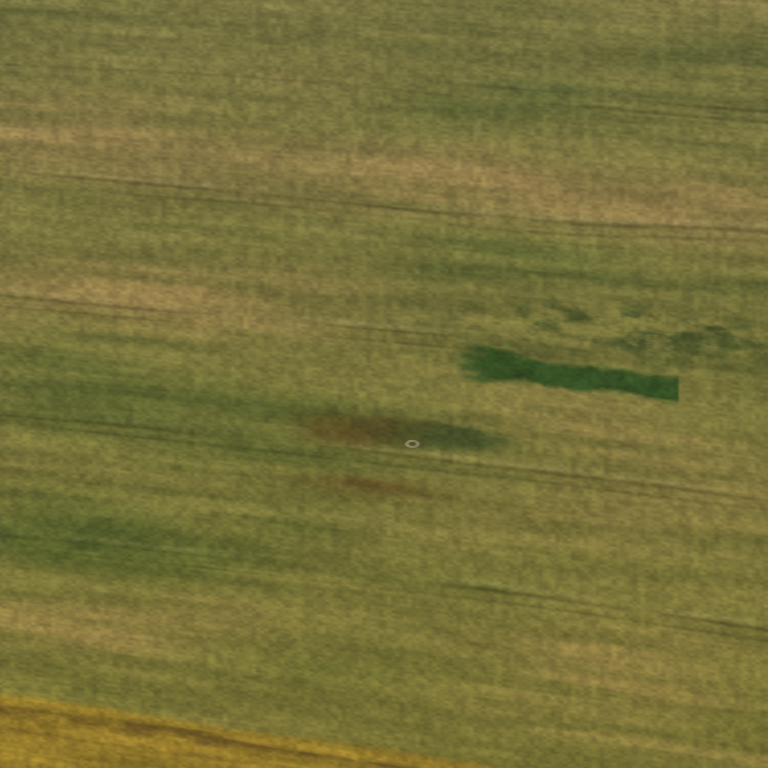
A Shadertoy shader for this texture:

```glsl
// Farmland seen at a slant: green and straw-coloured crop in long, gently sloping bands.
// Soft patches and stretched noise tint the field; tramlines, a hedge, a hollow
// and a yellow strip in the lower left corner are laid over it, then fine grain.

#define SLOPE_NEAR 0.14
#define SLOPE_FAR 0.06
#define PATCH_CONTRAST 0.75
#define STREAK_CONTRAST 0.36
#define GRAIN_CONTRAST 0.15
#define GRAIN_SCALE 250.0
#define TRAMLINES 5
#define TRAMLINE_GAP 0.155
#define TRAMLINE_DEPTH 0.17
#define STRIP_EDGE 0.095

const vec3 GREEN = vec3(0.365, 0.395, 0.185);
const vec3 OLIVE = vec3(0.465, 0.447, 0.225);
const vec3 STRAW = vec3(0.560, 0.480, 0.275);
const vec3 YELLOW = vec3(0.580, 0.470, 0.160);
const vec3 HEDGE = vec3(0.185, 0.290, 0.130);
const vec3 HOLLOW = vec3(0.235, 0.285, 0.145);
const vec3 SOIL = vec3(0.360, 0.285, 0.135);
const vec3 PALE = vec3(0.620, 0.590, 0.470);

float hash(vec2 p) {
    return fract(sin(dot(p, vec2(127.1, 311.7))) * 43758.5453);
}

float noise(vec2 p) {
    vec2 i = floor(p), f = fract(p);
    f = f * f * (3.0 - 2.0 * f);
    return mix(mix(hash(i), hash(i + vec2(1, 0)), f.x),
               mix(hash(i + vec2(0, 1)), hash(i + vec2(1, 1)), f.x), f.y);
}

float fbm(vec2 p) {
    float sum = 0.0, amp = 0.5;
    for (int i = 0; i < 4; i++) {
        sum += amp * noise(p);
        p = p * 2.03 + 17.3;
        amp *= 0.5;
    }
    return sum / 0.9375;
}

// Soft elliptical patch, sheared along the rows
float patchAt(vec2 p, vec2 center, vec2 radius) {
    vec2 d = p - center;
    d.y += 0.09 * d.x;
    d /= radius;
    return exp(-dot(d, d));
}

float lineAt(float d, float width) {
    return exp(-d * d / (width * width));
}

void mainImage(out vec4 fragColor, in vec2 fragCoord) {
    vec2 p = fragCoord / iResolution.xy;
    float row = p.y + p.x * mix(SLOPE_NEAR, SLOPE_FAR, p.y);
    vec2 field = vec2(p.x, row);

    // Ragged position for the patches
    vec2 q = p + vec2(0.12, 0.035) * (vec2(fbm(field * vec2(5, 22)),
                                          fbm(field * vec2(5, 26) + 40.0)) - 0.5);

    // Ripeness: straw patches raise it, green ones lower it
    float straw = patchAt(q, vec2(0.66, 0.75), vec2(0.42, 0.055))
                + patchAt(q, vec2(0.08, 0.83), vec2(0.26, 0.050))
                + patchAt(q, vec2(0.20, 0.61), vec2(0.26, 0.050)) * 0.8
                + patchAt(q, vec2(0.85, 0.37), vec2(0.30, 0.080)) * 0.5
                + patchAt(q, vec2(0.12, 0.19), vec2(0.20, 0.035)) * 0.8
                + patchAt(q, vec2(0.82, 0.13), vec2(0.26, 0.070)) * 0.8;
    float green = patchAt(q, vec2(0.22, 0.47), vec2(0.36, 0.080))
                + patchAt(q, vec2(0.12, 0.30), vec2(0.28, 0.055)) * 1.1
                + patchAt(q, vec2(0.65, 0.84), vec2(0.50, 0.050)) * 0.6
                + patchAt(q, vec2(0.65, 0.67), vec2(0.42, 0.035)) * 0.8
                + patchAt(q, vec2(0.45, 0.13), vec2(0.22, 0.040)) * 0.5;
    float broad = fbm(field * vec2(3, 13) + 5.0) - 0.5;
    float streak = fbm(field * vec2(5, 75) + 9.0) - 0.5;
    float ripe = 0.48 + 0.5 * PATCH_CONTRAST * (straw - green) + 0.55 * broad + STREAK_CONTRAST * streak;
    vec3 color = mix(GREEN, OLIVE, smoothstep(0.0, 0.5, ripe));
    color = mix(color, STRAW, smoothstep(0.45, 1.0, ripe));
    color *= 1.0 + 0.25 * streak;
    color.b += 0.05 * (p.y - 0.45);

    // Paired tramlines fading in and out along the rows
    for (int i = 0; i < TRAMLINES; i++) {
        float k = float(i);
        float d = row - 0.31 - TRAMLINE_GAP * k - 0.014 * (noise(vec2(p.x * 3.0, k * 7.0)) - 0.5);
        float fade = smoothstep(0.25, 0.7, noise(vec2(p.x * 6.0 + k * 5.0, row * 90.0)));
        float track = lineAt(d, 0.0028) + 0.7 * lineAt(d + 0.013, 0.0025);
        color *= 1.0 - TRAMLINE_DEPTH * track * fade;
        color += 0.035 * lineAt(d - 0.007, 0.004) * fade;
    }

    // Dark damp ground on the left and rough growth above the hedge
    float rough = fbm(field * vec2(28, 70));
    float damp = patchAt(q, vec2(0.07, 0.30), vec2(0.13, 0.020));
    float scrub = patchAt(q, vec2(0.86, 0.565), vec2(0.24, 0.035));
    color = mix(color, HOLLOW, (0.55 * damp + 0.9 * scrub) * smoothstep(0.35, 0.7, rough));

    // Hollow, brown at its left end, with a bare streak below
    float hollow = smoothstep(0.2, 0.75, patchAt(q, vec2(0.54, 0.430), vec2(0.125, 0.024)));
    vec3 hollowColor = mix(SOIL, HOLLOW, smoothstep(0.44, 0.56, q.x));
    color = mix(color, hollowColor, 0.8 * hollow * (0.7 + 0.5 * rough));
    color = mix(color, SOIL, 0.8 * patchAt(q, vec2(0.48, 0.36), vec2(0.085, 0.012)));

    // Small pale ring in the hollow
    float ring = abs(length((p - vec2(0.537, 0.422)) * vec2(1.0, 1.8)) - 0.007);
    color = mix(color, PALE, 0.7 * (1.0 - smoothstep(0.001, 0.004, ring)));

    // Hedge: ragged top, tapered left end, clean right end
    float axis = p.y - 0.511 + 0.13 * (p.x - 0.74) + 0.014 * (rough - 0.5);
    float thick = mix(0.026, 0.015, smoothstep(0.60, 0.72, p.x));
    float hedge = 1.0 - smoothstep(thick - 0.005, thick + 0.005, abs(axis));
    hedge *= smoothstep(0.585, 0.64, p.x + 0.06 * (rough - 0.5)) * (1.0 - smoothstep(0.881, 0.886, p.x));
    color = mix(color, HEDGE * (0.8 + 0.4 * rough), 0.92 * hedge);

    // Yellow strip with brown ruts
    float strip = 1.0 - smoothstep(STRIP_EDGE - 0.006, STRIP_EDGE + 0.006, row + 0.02 * broad);
    color = mix(color, YELLOW * (1.0 + 0.4 * streak), 0.85 * strip);
    float ruts = lineAt(row - 0.074 + 0.02 * streak, 0.006) + 0.6 * lineAt(row - 0.052, 0.004);
    color = mix(color, SOIL, 0.7 * strip * ruts * smoothstep(0.2, 0.6, rough));

    // Crop grain
    float grain = noise(field * GRAIN_SCALE * vec2(0.75, 1.2)) + noise(field * GRAIN_SCALE * 0.45 + 31.0) - 1.0;
    color *= 1.0 + GRAIN_CONTRAST * grain;
    fragColor = vec4(clamp(color, 0.0, 1.0), 1.0);
}
```
